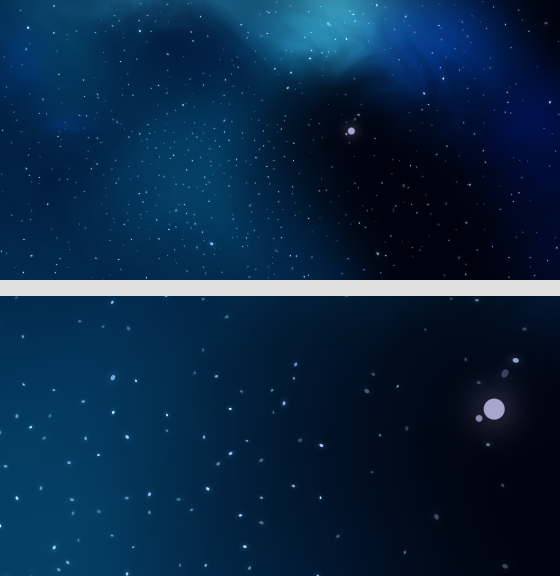
Top, the full canvas; bottom, a detail of the centre.
This texture is drawn by a WebGL 2 fragment shader. Its source:

```glsl
#version 300 es
precision highp float;
// Deep-space nebula: teal gas on the left, a bright cloud above, blue haze on the right
// around a black void. Soft glows are broken up by warped, layered sines; stars are
// jittered discs on hashed grids of three scales, crowded near the centre left.

uniform vec2 u_resolution;
out vec4 fragColor;

const vec3 NIGHT = vec3(0.0, 0.012, 0.055);
const vec3 DEEP_TEAL = vec3(0.005, 0.10, 0.19);
const vec3 TEAL = vec3(0.02, 0.27, 0.38);
const vec3 CYAN = vec3(0.20, 0.46, 0.48);
const vec3 BLUE = vec3(0.01, 0.17, 0.43);
const vec3 INDIGO = vec3(0.0, 0.06, 0.27);
const vec3 STARLIGHT = vec3(0.72, 0.86, 0.94);
const vec3 LILAC = vec3(0.66, 0.65, 0.80);

// Three random values in 0..1 from a grid cell and a seed.
vec3 hash3(vec2 cell, int seed) {
    uvec3 v = uvec3(ivec3(ivec2(cell), seed)) * 1664525u + 1013904223u;
    v.x += v.y * v.z; v.y += v.z * v.x; v.z += v.x * v.y;
    v ^= v >> 16u;
    v.x += v.y * v.z; v.y += v.z * v.x; v.z += v.x * v.y;
    return vec3(v >> 8u) / 16777216.0;
}

mat2 rotation(float angle) {
    float c = cos(angle), s = sin(angle);
    return mat2(c, s, -s, c);
}

// Layered sines, each octave bent by the one before; roughly -1..1.
float clouds(vec2 p) {
    mat2 turn = rotation(0.9) * 1.85;
    float sum = 0.0, amplitude = 0.6;
    for (int i = 0; i < 6; i++) {
        p += 0.55 * sin(p.yx * 1.3 + float(i) * 1.7);
        sum += amplitude * sin(p.x) * cos(p.y + 0.6);
        p = turn * p + 2.3;
        amplitude *= 0.55;
    }
    return sum;
}

// Soft elliptical falloff.
float glow(vec2 p, vec2 centre, vec2 radius) {
    vec2 d = (p - centre) / radius;
    return exp(-dot(d, d));
}

float disc(float dist, float radius, float pixel) {
    return 1.0 - smoothstep(radius - 0.8 * pixel, radius + 0.8 * pixel, dist);
}

// One grid of slightly oval stars with random place, size, tilt and brightness.
vec3 starLayer(vec2 p, float cells, float radius, float chance, float crowding, float pixel) {
    vec2 cell = floor(p * cells);
    vec3 place = hash3(cell, int(cells));
    vec3 look = hash3(cell, int(cells) + 101);
    vec2 centre = (cell + 0.12 + 0.76 * place.xy) / cells;
    float crowd = glow((cell + 0.5) / cells, vec2(0.68, 0.4), vec2(0.36, 0.34));
    float lit = step(place.z, chance + crowding * crowd);

    vec2 offset = rotation(look.x * 6.283) * (p - centre);
    float dist = length(offset * vec2(1.0, 1.35));
    float size = radius * mix(0.6, 1.15, look.y);
    float brightness = mix(0.25, 0.95, look.z * look.z);
    float halo = 0.12 * exp(-dist * dist / (6.0 * size * size));
    return lit * brightness * (disc(dist, size, pixel) + halo) * mix(STARLIGHT, LILAC, look.y * 0.6);
}

vec3 nebula(vec2 p) {
    float broad = clouds(p * 2.6 + 1.0);
    float fine = clouds(p * 6.5 + vec2(4.0, 9.0));
    vec2 q = p + 0.06 * vec2(broad, fine);
    float texture_ = 1.0 + 0.28 * broad + 0.20 * fine;

    // Teal gas fades out towards the void, reaching further right along the bottom.
    float edge = 1.12 + 0.22 * glow(q, vec2(1.1, 0.0), vec2(0.5, 0.25));
    float veil = 1.0 - smoothstep(edge - 0.38, edge + 0.2, q.x);
    float density = 0.22 + 0.16 * broad + 0.12 * fine
        + 0.55 * glow(q, vec2(0.66, 0.38), vec2(0.30, 0.34))
        + 0.40 * glow(q, vec2(0.2, 0.85), vec2(0.22, 0.25))
        - 0.30 * glow(q, vec2(0.72, 0.78), vec2(0.25, 0.13));
    vec3 colour = NIGHT + veil * mix(DEEP_TEAL, TEAL, clamp(density, 0.0, 1.0));

    // Bright clouds along the top.
    float crown = glow(q, vec2(1.22, 0.99), vec2(0.27, 0.17));
    float wisp = glow(q, vec2(0.58, 1.04), vec2(0.34, 0.12));
    float shelf = glow(q, vec2(1.12, 0.86), vec2(0.32, 0.17));
    colour += texture_ * (CYAN * (0.85 * crown + 0.5 * wisp) + TEAL * 0.55 * shelf);

    // Blue haze on the right and small blue stains on the left.
    float haze = glow(q, vec2(1.60, 0.84), vec2(0.26, 0.20));
    float rim = glow(q, vec2(1.95, 0.52), vec2(0.20, 0.27));
    float stain = glow(q, vec2(0.06, 0.78), vec2(0.10, 0.15))
        + glow(q, vec2(0.22, 0.55), vec2(0.09, 0.06));
    colour += texture_ * (BLUE * 0.9 * haze + INDIGO * (0.8 * rim + 0.35 * stain));
    colour += INDIGO * 0.3 * glow(q, vec2(2.0, 0.08), vec2(0.16, 0.25));
    return mix(colour, NIGHT, 0.8 * glow(q, vec2(2.02, 0.97), vec2(0.17, 0.2)));
}

void main() {
    vec2 p = gl_FragCoord.xy / u_resolution.y;
    float pixel = 1.0 / u_resolution.y;
    vec3 colour = nebula(p);
    colour += starLayer(p, 31.0, 0.0022, 0.20, 0.42, pixel);
    colour += starLayer(p, 13.0, 0.0034, 0.24, 0.10, pixel);
    colour += starLayer(p, 5.0, 0.0058, 0.24, 0.0, pixel);

    // The largest star, with a faint halo and a small companion.
    vec2 giant = vec2(1.255, 0.532);
    colour += LILAC * 0.16 * glow(p, giant, vec2(0.032));
    colour = mix(colour, LILAC, disc(length(p - giant), 0.0125, pixel));
    colour = mix(colour, LILAC, 0.8 * disc(length(p - giant + vec2(0.018, 0.011)), 0.004, pixel));
    fragColor = vec4(clamp(colour, 0.0, 1.0), 1.0);
}
```
